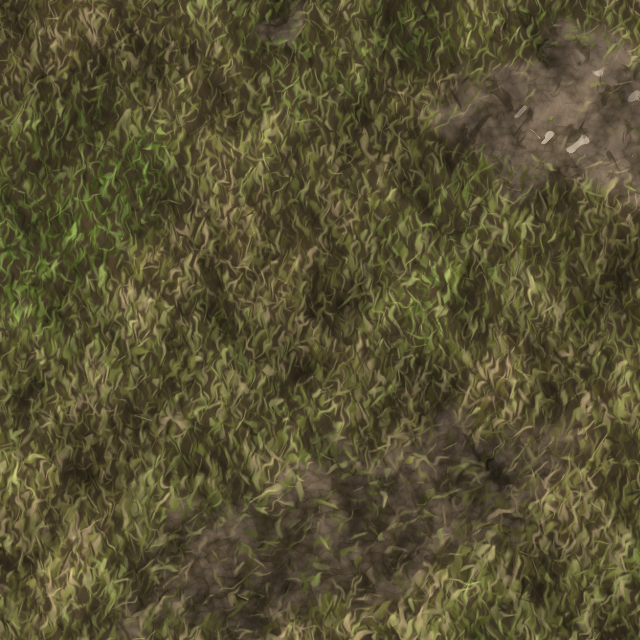
This texture is drawn by a three.js fragment shader. Its source:

```glsl
// Rough meadow turf: short tangled grass blades over bare, pebbly soil.
varying vec2 vUv;

const vec3 OLIVE = vec3(0.39, 0.375, 0.205);
const vec3 DARK_GREEN = vec3(0.30, 0.275, 0.135);
const vec3 PALE_GREEN = vec3(0.50, 0.485, 0.305);
const vec3 STRAW = vec3(0.52, 0.455, 0.335);
const vec3 SOIL = vec3(0.40, 0.345, 0.285);
const vec3 SHADOW = vec3(0.20, 0.17, 0.115);
const vec3 PEBBLE = vec3(0.62, 0.57, 0.50);
const vec3 LUSH_TINT = vec3(0.82, 1.03, 0.76);

const int LAYERS = 8;
const float BLADE_CELLS = 36.0;   // blade cells across the canvas
const float BLADE_REACH = 0.030;  // longest half length
const float BLADE_WIDTH = 0.0034; // half width
const float SOFTNESS = 0.0023;    // edge blur
const float OPACITY = 0.82;
const float CLOD_CELLS = 75.0;
const float PEBBLE_CELLS = 30.0;
const float BROAD_LIGHT = 0.26;   // light and dark regions
const float CLUMP_LIGHT = 0.32;   // light and dark tufts
const float PIT_DEPTH = 0.62;     // dark holes between tufts

vec4 hash4(vec2 cell) {
  vec4 h = fract(cell.xyxy * vec4(0.1031, 0.1030, 0.0973, 0.1099));
  h += dot(h, h.wzxy + 33.33);
  return fract((h.xxyz + h.yzzw) * h.zywx);
}

// Layered, mutually warped sines, about -1 to 1.
float waves(vec2 p) {
  float sum = 0.0;
  float gain = 0.5;
  for (int i = 0; i < 4; i++) {
    p += 0.6 * sin(p.yx * 1.3 + float(i));
    sum += gain * sin(p.x) * cos(p.y);
    p = mat2(1.5, 1.1, -1.1, 1.5) * p + 2.7;
    gain *= 0.6;
  }
  return sum;
}

// Cellular noise: distance to the nearest point, and that point's random value.
vec2 cellular(vec2 p) {
  vec2 nearest = vec2(9.0, 0.0);
  for (int j = -1; j <= 1; j++) {
    for (int i = -1; i <= 1; i++) {
      vec2 cell = floor(p) + vec2(i, j);
      vec4 h = hash4(cell);
      float d = length(cell + h.xy - p);
      if (d < nearest.x) nearest = vec2(d, h.z);
    }
  }
  return nearest;
}

float oval(vec2 p, vec2 centre, vec2 radius, float slope) {
  vec2 d = p - centre;
  d.y -= slope * d.x;
  return 1.0 - smoothstep(0.5, 1.25, length(d / radius));
}

// Worn ground: 0 in full grass, 1 on bare soil.
float bareness(vec2 p) {
  p += 0.025 * sin(p.yx * 31.0 + 2.0) + 0.012 * sin(p.yx * 67.0 + p * 23.0);
  float path = 0.8 * oval(p, vec2(0.53, 0.17), vec2(0.38, 0.14), 0.32);
  float clearing = oval(p, vec2(0.91, 0.82), vec2(0.22, 0.13), 0.0);
  float gap = 0.8 * oval(p, vec2(0.45, 0.96), vec2(0.06, 0.03), 0.0);
  return max(path, max(clearing, gap));
}

vec3 soil(vec2 p, float bare) {
  vec2 clod = cellular(p * CLOD_CELLS * vec2(0.8, 1.2));
  float light = 0.4 * clod.y + 0.4 * (1.0 - clod.x) + 0.5 * waves(p * 38.0);
  vec3 colour = mix(SHADOW, SOIL, clamp(light + 0.55 * p.y - 0.05, 0.0, 1.0));
  vec2 stone = cellular(p * PEBBLE_CELLS * vec2(1.0, 1.4) + 5.0 + 0.3 * sin(p.yx * 150.0));
  float size = 0.42 * smoothstep(0.72, 1.0, stone.y) * smoothstep(0.8, 0.95, bare);
  return mix(colour, PEBBLE, 0.85 * smoothstep(size, size - 0.14, stone.x) * step(0.1, size));
}

vec3 bladeColour(float pick, float lush) {
  vec3 colour = mix(SHADOW, DARK_GREEN, step(0.07, pick));
  colour = mix(colour, OLIVE, step(0.22, pick));
  colour = mix(colour, PALE_GREEN, step(0.60, pick));
  colour = mix(colour, STRAW, step(0.78, pick));
  return colour * mix(vec3(1.0), LUSH_TINT, lush);
}

void main() {
  vec2 p = vUv;
  float patches = waves(p * 9.0 + 1.0);
  float clumps = waves(p * vec2(30.0, 22.0) + 4.0);
  float lush = max(oval(p, vec2(0.08, 0.68), vec2(0.22, 0.2), 0.2),
                   oval(p, vec2(0.75, 0.95), vec2(0.2, 0.07), 0.0));
  lush = clamp(0.6 * lush + 0.18 + 0.6 * patches, 0.0, 1.0);
  float bareHere = bareness(p);
  vec3 colour = mix(SHADOW * 1.2, soil(p, bareHere), smoothstep(0.1, 0.5, bareHere));
  float nearness = mix(1.05, 0.75, p.y);
  vec2 ragged = p + 0.0022 * sin(p.yx * 170.0 + 3.0 * sin(p * 90.0));

  // Blades, painted from the lowest layer up and from far to near.
  for (int layer = 0; layer < LAYERS; layer++) {
    float height = float(layer) / float(LAYERS - 1);
    vec2 shift = vec2(0.37, 0.61) * float(layer);
    vec2 home = floor(p * BLADE_CELLS + shift);
    for (int j = 1; j >= -1; j--) {
      for (int i = -1; i <= 1; i++) {
        vec2 cell = home + vec2(i, j);
        vec4 h = hash4(cell + 41.0 * float(layer));
        vec2 root = (cell + 0.2 + 0.6 * h.xy - shift) / BLADE_CELLS;
        float bare = bareness(root);
        if (h.z > 1.0 - 0.95 * bare) continue;
        vec4 g = hash4(cell.yx + 17.0 + 29.0 * float(layer));
        float spread = g.x + g.y - 1.0;
        float lean = spread * (0.75 + 1.3 * spread * spread) + bare * (0.5 + 1.2 * g.y);
        vec2 axis = vec2(sin(lean), cos(lean));
        vec2 d = ragged - root;
        float along = dot(d, axis) / (BLADE_REACH * nearness * mix(0.3, 1.0, g.z));
        float across = dot(d, vec2(axis.y, -axis.x)) - 0.010 * (g.w - 0.5) * along * along;
        float width = BLADE_WIDTH * nearness * mix(0.3, 1.5, g.w * g.w) * (1.0 - 0.6 * abs(along));
        float cover = smoothstep(SOFTNESS, -SOFTNESS, abs(across) - width);
        cover *= 1.0 - smoothstep(0.5, 1.0, abs(along));
        float shade = mix(0.82, 1.08, height) * (1.0 + 0.13 * along) * mix(0.88, 1.14, g.y);
        float pick = h.w + 0.16 * bare - 0.06 * lush + 0.22 * clumps;
        colour = mix(colour, bladeColour(pick, lush) * shade, OPACITY * cover);
      }
    }
  }

  // Dark pits, then light and shade from regions down to fine dappling.
  float pit = smoothstep(0.25, 0.65, waves(p * vec2(75.0, 52.0) + 9.0) - 0.25 * clumps);
  colour = mix(colour, SHADOW, PIT_DEPTH * pit);
  float light = BROAD_LIGHT * waves(p * 12.0 + 6.0) + CLUMP_LIGHT * clumps;
  light += 0.16 * waves(p * vec2(150.0, 85.0)) - 0.12 * bareHere * (1.0 - p.y);
  gl_FragColor = vec4(colour * (1.08 + light), 1.0);
}
```
